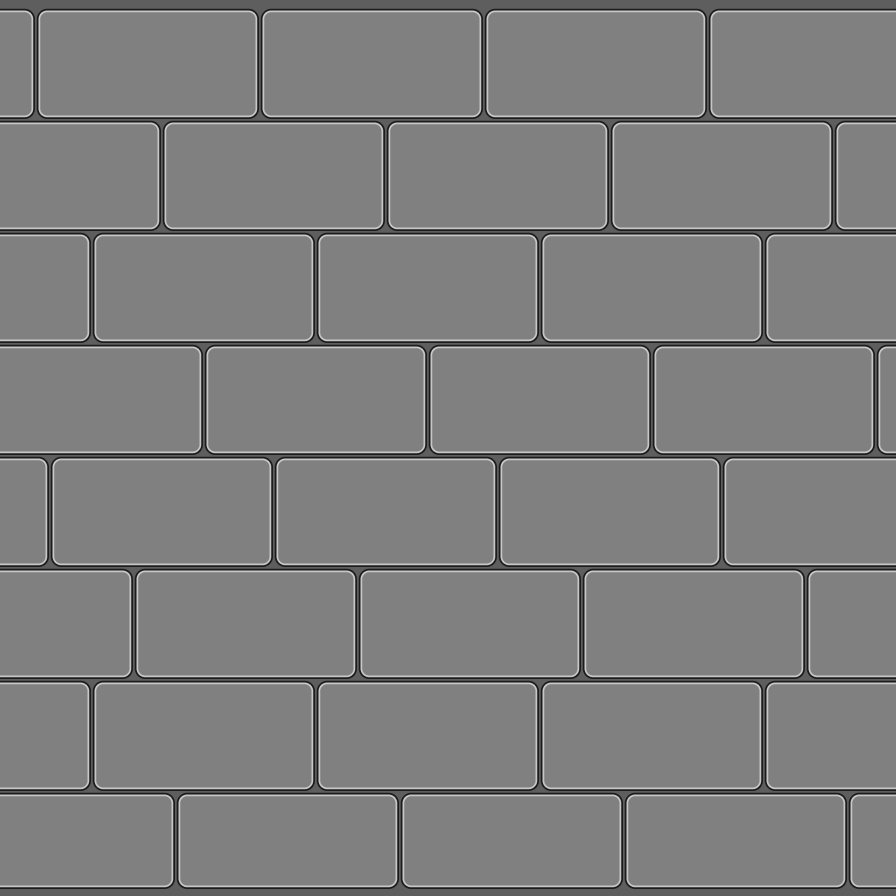
This pattern is drawn by a three.js fragment shader. Its source:

```glsl
// Grey brick wall: rounded bricks in shifted rows, with dark rims and light bevel lines.
varying vec2 vUv;

const float COLUMNS = 4.0;
const float ROWS = 8.0;
const float LINE = 1.0 / 512.0;          // width of rim, bevel and mortar lines
const float CORNER = 6.0 * LINE;
const float WALL_TOP = 1.0 - 4.5 * LINE;
const float WALL_BOTTOM = 3.5 * LINE;    // cuts the lowest row short
const float FIRST_JOINT = 4.5 * LINE;
const float SHIFT_STEPS = 16.0;          // row shifts are sixteenths of a brick

const vec3 MORTAR = vec3(0.37);
const vec3 RIM = vec3(0.11);
const vec3 BEVEL = vec3(0.78);
const vec3 FACE = vec3(0.50);

// Signed distance to a box with rounded corners
float roundedBox(vec2 p, vec2 halfSize, float radius) {
  vec2 q = abs(p) - halfSize + radius;
  return length(max(q, 0.0)) + min(max(q.x, q.y), 0.0) - radius;
}

// Coverage of the region where the distance is negative
float inside(float dist, float blur) {
  return clamp(0.5 - dist / blur, 0.0, 1.0);
}

// Sideways shift of a row, as a fraction of a brick, counted from the top
float rowShift(float row) {
  vec4 steps = row < 4.0 ? vec4(2.0, 11.0, 6.0, 14.0) : vec4(3.0, 9.0, 6.0, 12.0);
  vec4 slot = vec4(0.0, 1.0, 2.0, 3.0);
  vec4 pick = 1.0 - step(0.5, abs(slot - mod(row, 4.0)));
  return dot(steps, pick) / SHIFT_STEPS;
}

// Signed distance to the outer edge of the brick in this cell
float brickDistance(vec2 uv) {
  float row = clamp(floor((WALL_TOP - uv.y) * ROWS), 0.0, ROWS - 1.0);
  float top = WALL_TOP - row / ROWS;
  float bottom = max(top - 1.0 / ROWS, WALL_BOTTOM);
  float along = fract((uv.x - FIRST_JOINT) * COLUMNS - rowShift(row));
  vec2 p = vec2((along - 0.5) / COLUMNS, uv.y - 0.5 * (top + bottom));
  vec2 halfSize = 0.5 * vec2(1.0 / COLUMNS, top - bottom) - 0.5 * LINE;
  return roundedBox(p, halfSize, CORNER);
}

// Nested layers from the mortar inward to the brick face
vec3 brickColor(float dist, float blur) {
  vec3 color = mix(MORTAR, RIM, inside(dist, blur));
  color = mix(color, BEVEL, inside(dist + LINE, blur));
  return mix(color, FACE, inside(dist + 2.0 * LINE, blur));
}

void main() {
  float blur = max(fwidth(vUv.x), 0.00001);
  gl_FragColor = vec4(brickColor(brickDistance(vUv), blur), 1.0);
}
```
